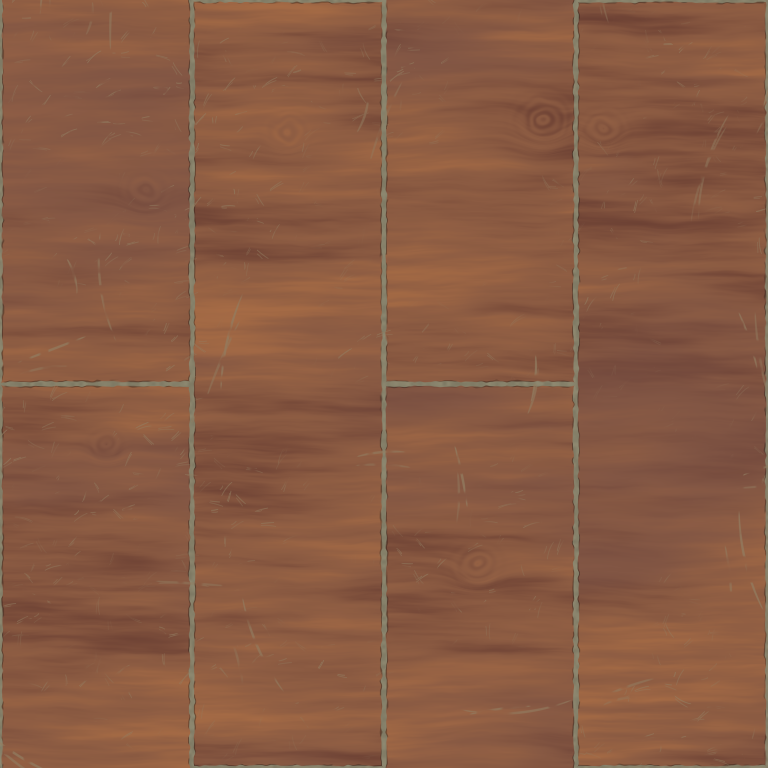
Reproduce this texture procedurally as a WebGL 2 fragment shader.

```glsl
#version 300 es
precision highp float;
// Worn wooden planks in four staggered columns, with cross grain, knots, pale seams and scratches.
uniform vec2 u_resolution;
out vec4 fragColor;

const float COLUMNS = 4.0;
const float SEAM_HALF_WIDTH = 0.0031;
const vec3 DARK_WOOD = vec3(0.42, 0.25, 0.20);
const vec3 MID_WOOD = vec3(0.55, 0.36, 0.26);
const vec3 LIGHT_WOOD = vec3(0.65, 0.42, 0.27);
const vec3 DULL_WOOD = vec3(0.48, 0.32, 0.27);
const vec3 SEAM_COLOR = vec3(0.53, 0.51, 0.42);
const vec3 SCRATCH_COLOR = vec3(0.57, 0.49, 0.38);

float hash(vec2 p) {
    vec3 q = fract(p.xyx * 0.1031);
    q += dot(q, q.yzx + 33.33);
    return fract((q.x + q.y) * q.z);
}

vec2 hash2(vec2 p) {
    return vec2(hash(p), hash(p + 71.7));
}

float noise(vec2 p) {
    vec2 i = floor(p), f = fract(p);
    f = f * f * (3.0 - 2.0 * f);
    float low = mix(hash(i), hash(i + vec2(1, 0)), f.x);
    float high = mix(hash(i + vec2(0, 1)), hash(i + vec2(1, 1)), f.x);
    return mix(low, high, f.y);
}

float fbm(vec2 p) {
    float sum = 0.0, gain = 0.533;
    for (int i = 0; i < 4; i++) {
        sum += gain * noise(p);
        p = p * 2.03 + 17.3;
        gain *= 0.5;
    }
    return sum;
}

// Grain runs across the plank and bends into rings around a few knots.
vec3 woodColor(vec2 p, float plankWidth, float seed) {
    vec2 shift = vec2(seed * 19.0, seed * 43.0);
    float grainY = p.y + 0.016 * (fbm(p * vec2(7, 13) + shift) - 0.5);
    float rings = 0.0;
    for (int k = 0; k < 3; k++) {
        vec2 key = vec2(seed * 13.0 + 5.0, float(k) * 7.0 + 2.0);
        vec2 toKnot = p - hash2(key) * vec2(plankWidth, 1.0);
        float radius = mix(0.018, 0.032, hash(key + 9.0));
        float present = step(0.4, hash(key + 23.0));
        float reach = present * exp(-dot(toKnot, toKnot) / (radius * radius));
        float wobble = 0.006 * (noise(p * 70.0 + shift) - 0.5);
        float dist = length(toKnot * vec2(0.85, 1.0)) + wobble;
        grainY = mix(grainY, p.y - toKnot.y + dist, reach);
        rings += reach * sin(dist * 560.0);
    }
    float broad = fbm(vec2(p.x * 3.0, grainY * 13.0) + shift) - 0.5;
    float streak = fbm(vec2(p.x * 6.0, grainY * 75.0) + shift + 31.0) - 0.5;
    float fiber = noise(vec2(p.x * 24.0, grainY * 310.0) + shift) - 0.5;
    float tone = 0.52 + broad * 1.1 + streak * 0.75 + fiber * 0.08 + rings * 0.14;
    vec3 color = mix(DARK_WOOD, MID_WOOD, smoothstep(-0.1, 0.55, tone));
    color = mix(color, LIGHT_WOOD, smoothstep(0.45, 1.05, tone));
    float haze = smoothstep(0.5, 0.8, fbm(p * vec2(2, 7) + shift + 57.0));
    return mix(color, DULL_WOOD, 0.6 * haze);
}

// A tapered, slightly bent stroke centred on the origin.
float stroke(vec2 p, float angle, float halfLength, float halfWidth, float bend, float px) {
    vec2 dir = vec2(cos(angle), sin(angle));
    float along = dot(p, dir) / halfLength;
    float side = dot(p, vec2(-dir.y, dir.x)) + bend * halfLength * along * along;
    float taper = max(1.0 - along * along, 0.0);
    float width = halfWidth * sqrt(taper);
    return (1.0 - smoothstep(max(width - px, 0.0), width + px, abs(side))) * smoothstep(0.0, 0.25, taper);
}

// Pairs of strokes scattered over a jittered grid.
float scratches(vec2 p, float cells, vec2 size, float angle, float spread, float density, float px) {
    float mark = 0.0;
    vec2 home = floor(p * cells);
    for (int n = 0; n < 9; n++) {
        vec2 cell = home + vec2(n % 3 - 1, n / 3 - 1);
        vec2 key = cell + cells * 3.0 + 11.0;
        if (hash(key + 41.0) > density) continue;
        vec2 center = (cell + hash2(key)) / cells;
        float turn = angle + spread * (hash(key + 5.0) - 0.5);
        turn += 1.4 * step(0.78, hash(key + 15.0));
        for (int s = 0; s < 2; s++) {
            vec2 vary = hash2(key + 90.0 + float(s) * 37.0);
            vec2 offset = (vary - 0.5) * size.x * 0.5;
            float halfLength = size.x * mix(0.3, 1.0, vary.x);
            float line = stroke(p - center - offset, turn + 0.3 * (vary.y - 0.5), halfLength, size.y, 0.3 * (vary.x - 0.5), px);
            mark = max(mark, line * mix(0.5, 1.0, vary.y));
        }
    }
    return mark;
}

void main() {
    vec2 p = gl_FragCoord.xy / u_resolution;
    float px = 0.75 / min(u_resolution.x, u_resolution.y);

    // Alternate columns slide by half a plank.
    float column = floor(p.x * COLUMNS);
    float slide = 0.5 * (1.0 - mod(column, 2.0));
    vec2 local = vec2(fract(p.x * COLUMNS) / COLUMNS, fract(p.y + slide));
    vec3 color = woodColor(local, 1.0 / COLUMNS, column + 1.0);

    // Ragged seams with a broken dark rim.
    vec2 edge = min(local, vec2(1.0 / COLUMNS, 1.0) - local);
    float seam = min(edge.x, edge.y) + 0.0028 * (noise(p * 150.0) - 0.5);
    float rim = 1.0 - smoothstep(SEAM_HALF_WIDTH, SEAM_HALF_WIDTH + 0.0022, seam);
    color *= 1.0 - 0.4 * rim * smoothstep(0.3, 0.7, noise(p * 110.0 + 8.0));
    float fill = 1.0 - smoothstep(SEAM_HALF_WIDTH - px, SEAM_HALF_WIDTH + px, seam);
    color = mix(color, SEAM_COLOR * (0.93 + 0.12 * noise(p * 190.0)), fill);

    // Long broken scratches and patches of fine scuffs.
    float gaps = smoothstep(0.25, 0.55, noise(p * 85.0 + 3.0));
    float deep = scratches(p, 5.0, vec2(0.075, 0.0016), 1.6, 1.1, 0.55, px) * gaps;
    float patches = smoothstep(0.42, 0.68, fbm(p * 9.0 + 21.0));
    float scuffs = scratches(p, 42.0, vec2(0.013, 0.0005), 0.5, 1.5, 0.55, px) * patches * gaps;
    color = mix(color, SCRATCH_COLOR, max(deep * 0.75, scuffs * 0.6));
    fragColor = vec4(color, 1.0);
}
```
